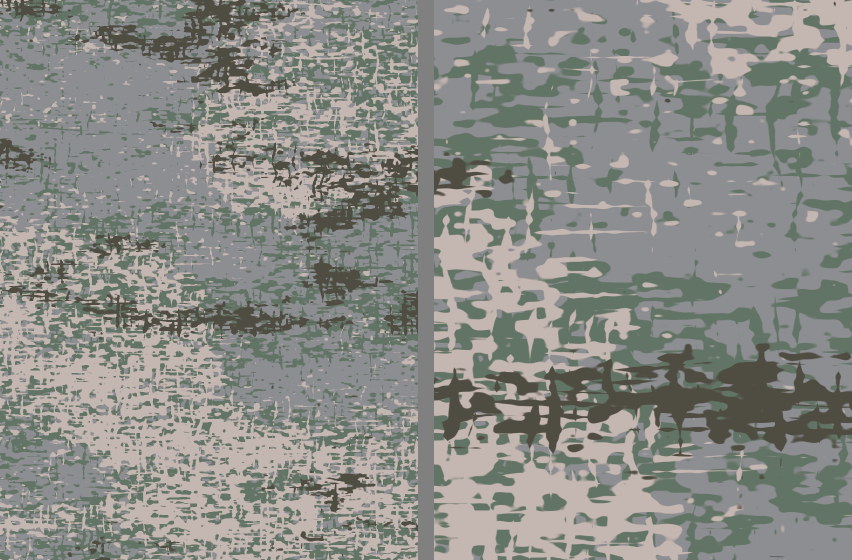
Left, the full canvas; right, a detail of the centre.
A WebGL 1 fragment shader for this texture:

```glsl
precision highp float;
uniform vec2 u_resolution;

const vec3 GRAY = vec3(0.55, 0.555, 0.57);
const vec3 GREEN = vec3(0.385, 0.455, 0.395);
const vec3 PINK = vec3(0.77, 0.712, 0.69);
const vec3 BROWN = vec3(0.31, 0.30, 0.26);
const float TAU = 6.28319;

float hash(vec2 p) {
  vec3 q = fract(vec3(p.xyx) * 0.1031);
  q += dot(q, q.yzx + 33.33);
  return fract((q.x + q.y) * q.z);
}

float noise(vec2 p) {
  vec2 i = floor(p);
  vec2 f = fract(p);
  f = f * f * (3.0 - 2.0 * f);
  float low = mix(hash(i), hash(i + vec2(1.0, 0.0)), f.x);
  float high = mix(hash(i + vec2(0.0, 1.0)), hash(i + 1.0), f.x);
  return mix(low, high, f.y);
}

float fbm(vec2 p) {
  float sum = 0.0;
  float gain = 0.53;
  for (int i = 0; i < 4; i++) {
    sum += gain * noise(p);
    p = p * 2.03 + 17.3;
    gain *= 0.5;
  }
  return sum;
}

// Broken yarn lines: "across" counts the lines, "along" runs down them.
float threads(float across, float along, float seed) {
  float line = floor(across);
  float segment = noise(vec2(line * 7.0 + seed, along));
  return 0.25 + 0.6 * segment - 0.9 * abs(across - line - 0.5);
}

// Short horizontal dashes crossed by thin yarns in both directions.
float weave(vec2 p, float seed) {
  float dash = noise(p * vec2(72.0, 165.0) + seed);
  float fine = noise(p * vec2(160.0, 280.0) + seed * 2.0);
  float wobble = 0.7 * noise(p * vec2(14.0, 45.0) + seed);
  float warp = threads(p.x * 82.0 + wobble, p.y * 34.0, seed);
  float weft = threads(p.y * 125.0 + wobble, p.x * 30.0, seed + 51.0);
  float yarn = max(warp, weft - 0.03) + 0.25 * (fine - 0.5);
  return max(0.68 * dash + 0.32 * fine, yarn);
}

// Broad warm and cool areas, offset between the left and right sides.
float warmth(vec2 p) {
  float left = cos(TAU * (p.y - 0.32) / 0.95);
  float right = cos(TAU * (p.y - 0.80) / 0.72);
  float wave = mix(left, right, smoothstep(0.25, 0.5, p.x));
  float patches = fbm(p * vec2(4.0, 8.0) + 3.7) - 0.5;
  return smoothstep(0.25, 0.75, 0.5 + 0.36 * wave + 1.1 * patches);
}

float cover(float field, float bias) {
  return smoothstep(-0.03, 0.03, field + bias - 0.5);
}

vec3 carpet(vec2 p) {
  float warm = warmth(p);
  float greenArea = fbm(p * vec2(5.0, 13.0) + 31.0) - 0.5;
  float pinkArea = fbm(p * vec2(6.0, 15.0) + 67.0) - 0.5;
  float brownArea = smoothstep(0.52, 0.76, fbm(p * vec2(5.0, 14.0) + 92.0));

  float greenBias = mix(-0.17, 0.03, warm) + 0.6 * greenArea;
  float pinkBias = mix(-0.31, -0.02, warm) + 0.5 * pinkArea;
  float brownBias = mix(-0.42, 0.04, brownArea) - 0.05 * warm;

  vec3 color = mix(GRAY, GREEN, cover(weave(p, 11.0), greenBias));
  color = mix(color, PINK, cover(weave(p, 143.0), pinkBias));
  return mix(color, BROWN, cover(weave(p, 277.0), brownBias));
}

void main() {
  // Four samples per pixel smooth the fine edges.
  vec3 sum = vec3(0.0);
  for (int j = 0; j < 2; j++) {
    for (int i = 0; i < 2; i++) {
      vec2 offset = vec2(float(i), float(j)) * 0.5 - 0.25;
      sum += carpet((gl_FragCoord.xy + offset) / u_resolution.y);
    }
  }
  gl_FragColor = vec4(sum * 0.25, 1.0);
}
```
